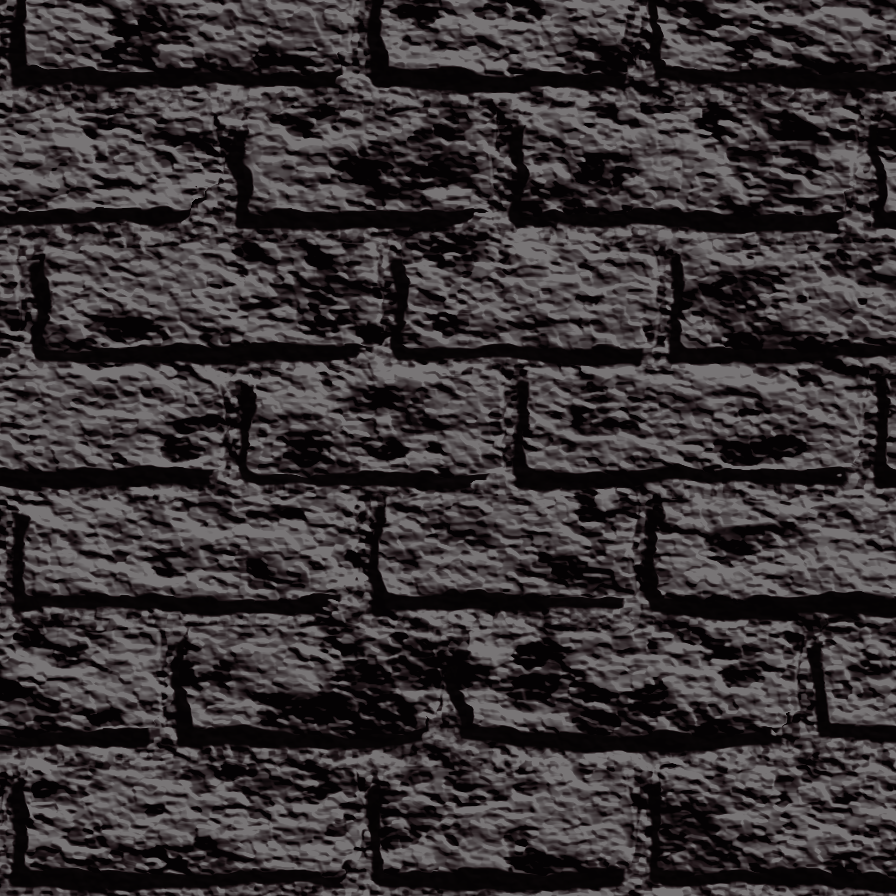
Reproduce this texture procedurally as a Shadertoy shader.

```glsl
// Weathered dark brick wall: alternating long and short bricks, rough mortar, black cast shadows.

const int   ROWS         = 7;
const float TOP_ROW      = 0.978;               // centre of the uppermost row
const float ROW_PITCH    = 0.1487;
const float ROW_DRIFT    = 0.0095;              // slow unevenness of the row spacing
const float BRICK_HEIGHT = 0.114;
const float LONG_PITCH   = 0.402;               // long brick plus its joint
const float PAIR_PITCH   = 0.711;               // long plus short brick
const float JOINT        = 0.029;
const float CORNER       = 0.007;
const float EDGE_WEAR    = 0.026;
const vec2  SHADOW       = vec2(0.013, 0.018);  // offset towards the light
const vec2  LIGHT_STEP   = vec2(0.0018, 0.0034);
const float RELIEF_GAIN  = 7.5;
const vec3  INK    = vec3(0.015, 0.008, 0.010);
const vec3  MAROON = vec3(0.120, 0.080, 0.092);
const vec3  STONE  = vec3(0.430, 0.415, 0.420);

// Joint at the left of a long brick in each row, from the top.
const float ROW_START[ROWS] = float[ROWS](0.010, 0.569, 0.037, 0.575, 0.010, 0.504, 0.013);

struct Brick {
    float dist;   // signed distance, negative inside
    vec2 local;   // position from the brick centre
    vec2 halfSize;
    float seed;
};

vec3 hash3(vec2 p) {
    vec3 q = fract(vec3(p.xyx) * vec3(0.1031, 0.1030, 0.0973));
    q += dot(q, q.yxz + 33.33);
    return fract((q.xxy + q.yzz) * q.zyx);
}

// Cellular noise: x = smoothly blended cell value, y = distance to the nearest point.
vec2 cells(vec2 p) {
    vec2 base = floor(p);
    float total = 0.0, weights = 0.0, nearest = 4.0;
    for (int y = -1; y <= 1; y++)
    for (int x = -1; x <= 1; x++) {
        vec2 cell = base + vec2(x, y);
        vec3 rnd = hash3(cell + 71.0);
        vec2 d = cell + 0.15 + 0.7 * rnd.xy - p;
        float w = exp(-8.0 * dot(d, d));
        total += w * rnd.z;
        weights += w;
        nearest = min(nearest, dot(d, d));
    }
    return vec2(total / weights, sqrt(nearest));
}

// Layered horizontal grain, centred on 0.5.
float relief(vec2 p) {
    vec2 q = p * vec2(11.0, 19.0);
    float sum = 0.0, weights = 0.0, amp = 1.0;
    for (int i = 0; i < 4; i++) {
        sum += amp * cells(q).x;
        weights += amp;
        amp *= 0.68;
        q = q * 2.05 + vec2(q.y * 0.15 + 17.3, 9.1);
    }
    return sum / weights;
}

// Nearest brick; wear roughens its outline and breaks some corners.
Brick nearestBrick(vec2 p, float wear) {
    Brick best = Brick(9.0, vec2(0.0), vec2(1.0), 0.0);
    for (int i = 0; i < ROWS; i++) {
        float row = float(i);
        float along = p.x - ROW_START[i] + 0.002 * sin(p.y * 60.0 + row);
        float pair = floor(along / PAIR_PITCH);
        along -= pair * PAIR_PITCH;
        bool isLong = along < LONG_PITCH;
        vec2 span = isLong ? vec2(0.0, LONG_PITCH) : vec2(LONG_PITCH, PAIR_PITCH);
        float seed = hash3(vec2(pair * 2.0 + (isLong ? 5.0 : 6.0), row + 3.0)).x;

        float centre = TOP_ROW - ROW_PITCH * row - ROW_DRIFT * sin(row * 1.047);
        centre += 0.002 * sin(p.x * 9.0 + row * 2.3) + 0.001 * sin(p.x * 31.0 + row);
        vec2 local = vec2(along - 0.5 * (span.x + span.y), p.y - centre);
        vec2 halfSize = 0.5 * vec2(span.y - span.x - JOINT, BRICK_HEIGHT);
        vec2 q = abs(local) - halfSize + CORNER;
        float d = length(max(q, 0.0)) + min(max(q.x, q.y), 0.0) - CORNER + wear * EDGE_WEAR;
        float breakSize = 0.075 * smoothstep(0.6, 1.0, seed);
        d = max(d, breakSize - length(local - halfSize * vec2(1.0, -1.0)) + wear * 0.12);
        if (d < best.dist) best = Brick(d, local, halfSize, seed);
    }
    return best;
}

void mainImage(out vec4 fragColor, in vec2 fragCoord) {
    vec2 p = fragCoord / iResolution.y;
    float soft = max(0.0015, 1.0 / iResolution.y);
    float height = relief(p);
    float wear = height - 0.5;
    float slope = (height - relief(p + LIGHT_STEP)) * RELIEF_GAIN;
    Brick brick = nearestBrick(p, wear);
    vec2 place = brick.local / brick.halfSize;

    // Brick face: embossed grain, stained hollows, small pits and a lit rim.
    float stain = 1.0 - smoothstep(0.31, 0.47, height + 0.22 * (cells(p * vec2(6.0, 9.0) + 40.0).x - 0.5));
    float pit = 1.0 - smoothstep(0.07, 0.15, cells(p * vec2(13.0, 23.0) + 8.0).y + 1.1 * wear);
    float rim = 1.0 - smoothstep(0.0, 0.0035, abs(brick.dist + 0.003));
    float face = 0.76 + 0.12 * (brick.seed - 0.5) + slope - 0.5 * stain - 0.5 * pit;
    face += 0.28 * rim * smoothstep(0.8, 0.95, max(place.x * 0.97, place.y));

    // Mortar: fine grit, deeper and darker between neighbours in a row.
    float grit = cells(p * vec2(140.0, 165.0)).x - 0.5;
    float upright = 1.0 - smoothstep(0.9, 1.05, abs(place.y));
    float mortar = 0.62 + 0.8 * grit + 0.9 * slope - upright * (0.22 - 0.5 * grit);

    // Shadow below and to the left of each brick.
    vec2 reach = SHADOW * (1.0 + 0.2 * sin(p.x * 13.0 + p.y * 29.0));
    float shade = 1.0 - smoothstep(-soft, 2.0 * soft, nearestBrick(p + reach, wear * 0.7).dist);
    mortar *= 1.0 - 0.97 * shade;

    float tone = clamp(mix(mortar, face, 1.0 - smoothstep(-soft, soft, brick.dist)), 0.0, 1.1);
    vec3 color = mix(INK, MAROON, min(tone * 4.0, 1.0));
    color = mix(color, STONE, max(tone - 0.25, 0.0) / 0.75);
    fragColor = vec4(color, 1.0);
}
```
